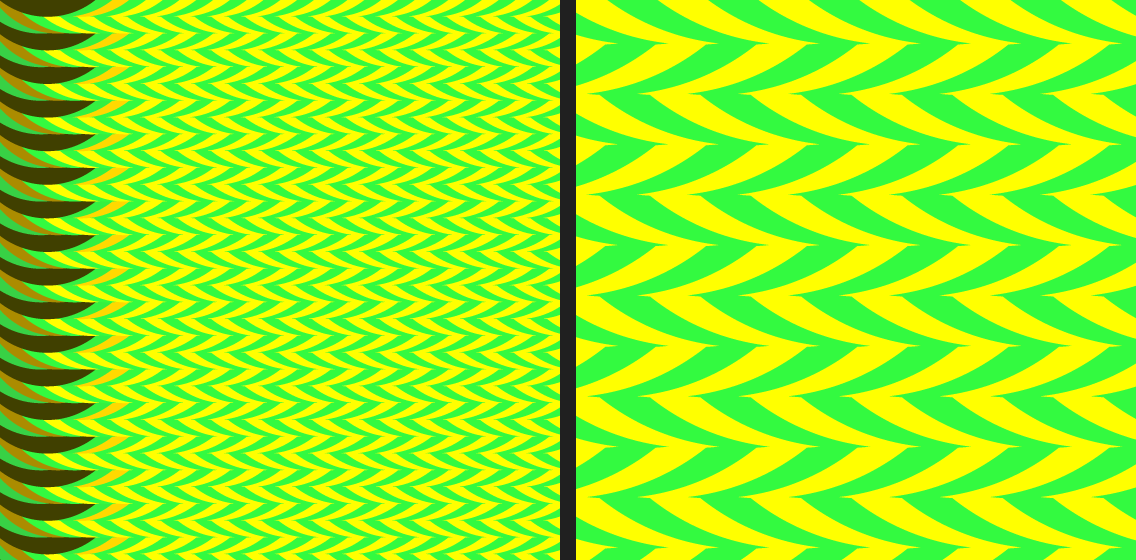
Left: the whole. Right: its middle third, enlarged.
Reproduce this pattern procedurally as a Shadertoy shader.

```glsl
#define ROW_STEP 0.03
#define DISC_STEP 0.03
#define DISC_RADIUS 0.138
#define FIRST_LEFT_OVER 0.0846
#define FIRST_RIGHT_OVER 0.0735
#define YELLOW vec3(1.0, 1.0, 0.0)
#define GREEN vec3(0.20, 0.98, 0.25)
#define YELLOW_SHADE vec3(0.25, 0.25, 0.0)
#define YELLOW_RISE vec3(0.42, 0.30, 0.0)
#define GREEN_SHADE vec3(0.22, 0.82, 0.27)
#define SAMPLES 4

// Discs brighten over the first few places from the left border.
vec3 discColor(float index, bool isYellow) {
    if (isYellow) return min(YELLOW_SHADE + index * YELLOW_RISE, YELLOW);
    return mix(GREEN_SHADE, GREEN, min(index * 0.75, 1.0));
}

// Overlapping discs: upper rows cover lower ones, and the
// stacking direction within a row alternates from row to row.
vec3 scales(vec2 p) {
    float firstRow = floor(p.y / ROW_STEP) + 1.0;
    for (int j = 0; j < 4; j++) {
        float row = firstRow + float(j);
        float depth = row * ROW_STEP - p.y;
        float halfChord = sqrt(max(depth * (2.0 * DISC_RADIUS - depth), 0.0));
        bool leftOver = mod(row, 2.0) > 0.5;

        // Topmost disc whose chord can reach this point
        float first = leftOver ? FIRST_LEFT_OVER : FIRST_RIGHT_OVER;
        float index = leftOver
            ? max(ceil((p.x - halfChord - first) / DISC_STEP), 0.0)
            : floor((p.x + halfChord - first) / DISC_STEP);
        float center = first + index * DISC_STEP;

        if (index >= 0.0 && abs(p.x - center) <= halfChord) {
            bool isEven = mod(index, 2.0) < 0.5;
            return discColor(index, isEven == leftOver);
        }
    }
    return YELLOW_SHADE;
}

void mainImage(out vec4 fragColor, in vec2 fragCoord) {
    // Average a grid of subpixel samples for smooth edges
    vec3 color = vec3(0.0);
    for (int i = 0; i < SAMPLES * SAMPLES; i++) {
        vec2 cell = vec2(i % SAMPLES, i / SAMPLES);
        vec2 offset = (cell + 0.5) / float(SAMPLES) - 0.5;
        vec2 p = (fragCoord + offset) / iResolution.y;
        color += scales(vec2(p.x, 1.0 - p.y));
    }
    fragColor = vec4(color / float(SAMPLES * SAMPLES), 1.0);
}
```
